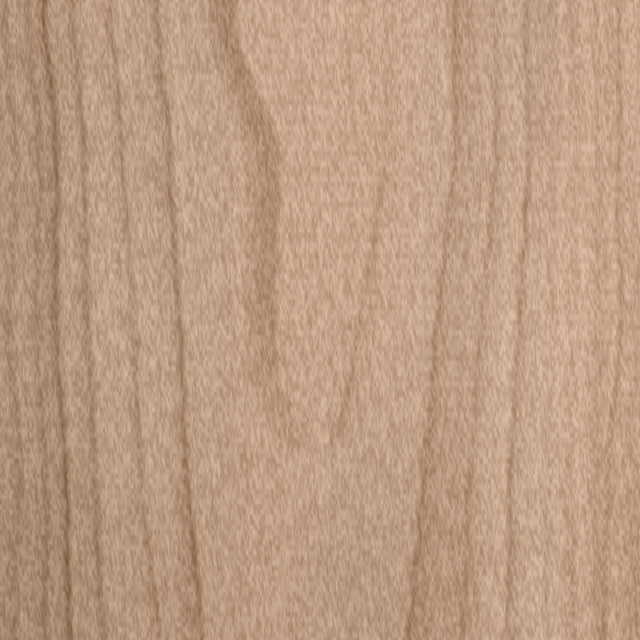
Reproduce this texture procedurally as a Shadertoy shader.

```glsl
const vec3 DARK_WOOD = vec3(0.64, 0.51, 0.41);
const vec3 LIGHT_WOOD = vec3(0.83, 0.71, 0.61);
const vec3 PINK_TINT = vec3(0.014, -0.006, -0.002);
const float HEART_X = 0.5;
const int RING_COUNT = 10;

// Each ring: x at mid height, lean from top to bottom, shade width, strength
const vec4 RINGS[RING_COUNT] = vec4[](
    vec4(0.021, 0.016, 0.010, 0.42),
    vec4(0.061, 0.024, 0.010, 0.48),
    vec4(0.091, 0.037, 0.015, 0.90),
    vec4(0.137, 0.043, 0.012, 0.70),
    vec4(0.205, 0.068, 0.012, 0.58),
    vec4(0.277, 0.066, 0.022, 0.80),
    vec4(0.684, -0.076, 0.030, 0.62),
    vec4(0.753, -0.059, 0.012, 0.46),
    vec4(0.811, -0.037, 0.017, 0.66),
    vec4(0.964, -0.029, 0.009, 0.46)
);

float hash(vec2 p) {
    return fract(sin(dot(p, vec2(127.1, 311.7))) * 43758.5453);
}

float noise(vec2 p) {
    vec2 cell = floor(p);
    vec2 f = fract(p);
    f = f * f * (3.0 - 2.0 * f);
    float low = mix(hash(cell), hash(cell + vec2(1.0, 0.0)), f.x);
    float high = mix(hash(cell + vec2(0.0, 1.0)), hash(cell + 1.0), f.x);
    return mix(low, high, f.y);
}

float centredNoise(vec2 p) {
    return noise(p) - 0.5;
}

// Late wood: firmer towards the heart, fading outwards
float ringShade(float outward, float width) {
    float fade = exp(-max(outward, 0.0) / width) * smoothstep(-0.010, 0.004, outward);
    float core = exp(-pow((outward - 0.001) / 0.0048, 2.0));
    return 0.6 * fade + 0.4 * core;
}

float straightRings(vec2 p) {
    float shade = 0.0;
    float drop = 0.5 - p.y;
    for (int i = 0; i < RING_COUNT; i++) {
        vec4 ring = RINGS[i];
        float x = ring.x + ring.y * (drop + 0.4 * drop * drop);
        float side = sign(ring.x - HEART_X);
        float vary = 0.85 + 0.3 * noise(vec2(float(i) * 7.3, p.y * 4.0));
        shade += ring.w * vary * ringShade((p.x - x) * side, ring.z);
    }
    return shade;
}

// Wide soft band that keeps a firm inner edge
float softBand(float outward, float width) {
    float falloff = 1.0 - smoothstep(0.3 * width, width, outward);
    return falloff * smoothstep(-0.012, 0.010, outward);
}

// Pointed arch around the heart, open at the top
float heartArch(vec2 p, float tipY) {
    float rise = p.y - tipY;
    float leftX = HEART_X - 0.073 * sqrt(clamp(rise / 0.13, 0.0, 1.0));
    leftX -= 0.055 * smoothstep(0.74, 0.97, p.y);
    float rightX = HEART_X + 0.105 * sqrt(clamp(rise / 0.6, 0.0, 1.0));
    float present = smoothstep(-0.012, 0.015, rise);
    float leftStrength = mix(0.22, 0.55, smoothstep(0.03, 0.25, rise));
    float rightStrength = mix(0.42, 0.26, smoothstep(0.2, 0.6, rise));
    float left = leftStrength * softBand(leftX - p.x, 0.06);
    left += 0.18 * ringShade(leftX - p.x, 0.02);
    float right = rightStrength * ringShade(p.x - rightX, 0.020);
    return present * (left + right);
}

// Short slanted fibres, mostly fine
float fibres(vec2 p) {
    p.x += 0.08 * p.y + 0.002 * centredNoise(p * vec2(30.0, 40.0));
    float fine = centredNoise(p * vec2(400.0, 125.0));
    float medium = centredNoise(p * vec2(240.0, 65.0) + 17.0);
    return 0.66 * fine + 0.34 * medium;
}

// Long streaks, strongest near the right edge
float streaks(vec2 p) {
    float amount = mix(0.14, 0.36, smoothstep(0.78, 0.9, p.x));
    return amount * centredNoise(vec2(p.x * 110.0, p.y * 2.0) + 5.0);
}

// Broad changes of brightness across the board
float boardTone(vec2 p) {
    float tone = 0.66 - 0.24 * (1.0 - smoothstep(0.0, 0.3, p.x));
    tone += 0.20 * smoothstep(0.73, 0.78, p.x) * (1.0 - 0.6 * smoothstep(0.83, 0.9, p.x));
    tone -= 0.16 * (1.0 - smoothstep(0.0, 0.5, p.y));
    tone += 0.26 * centredNoise(p * vec2(9.0, 1.5));
    return tone + 0.08 * centredNoise(p * vec2(24.0, 7.0) + 3.0);
}

void mainImage(out vec4 fragColor, in vec2 fragCoord) {
    vec2 p = fragCoord / iResolution.xy;

    // Gentle sway and small kinks of the rings
    vec2 bent = p;
    bent.x += 0.018 * centredNoise(p * vec2(4.0, 4.0) + 11.0);
    bent.x += 0.004 * centredNoise(p * vec2(12.0, 24.0));

    float tone = boardTone(bent) + streaks(bent) + fibres(p);
    tone -= 0.85 * (straightRings(bent) + heartArch(bent, 0.297));

    // Warmth drifts between yellow and pink
    float warmth = centredNoise(p * vec2(7.0, 1.5) + 29.0);
    warmth += 0.5 * smoothstep(0.83, 0.95, p.x) - 0.4 * (1.0 - smoothstep(0.0, 0.25, p.x));
    vec3 wood = mix(DARK_WOOD, LIGHT_WOOD, tone) + PINK_TINT * warmth;
    fragColor = vec4(clamp(wood, 0.0, 1.0), 1.0);
}
```
